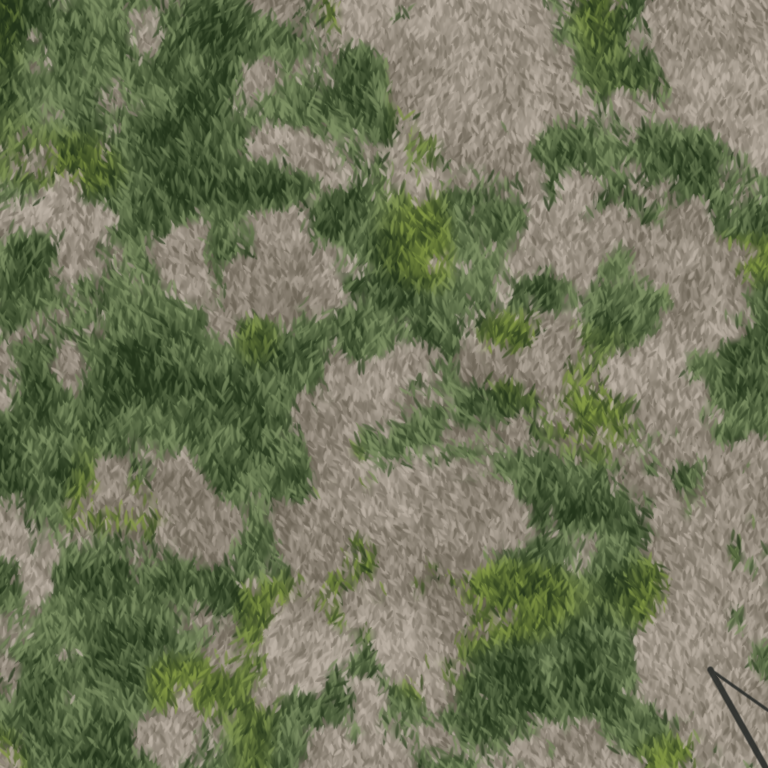
This texture is drawn by a WebGL 1 fragment shader. Its source:

```glsl
precision highp float;
// Patchy lawn seen from above: ragged green tufts over dry straw and bare soil.
uniform vec2 u_resolution;

const vec3 SOIL = vec3(0.42, 0.39, 0.335);
const vec3 STRAW = vec3(0.735, 0.695, 0.645);
const vec3 GRASS_DEEP = vec3(0.14, 0.205, 0.105);
const vec3 GRASS_LIGHT = vec3(0.49, 0.56, 0.385);
const vec3 GRASS_LIME = vec3(0.52, 0.60, 0.27);
const vec3 TWIG = vec3(0.16, 0.17, 0.16);

const float CELLS = 72.0;          // blade cells across the canvas
const int LAYERS = 4;              // overlapping blade layers
const float GRASS_LENGTH = 0.0125; // half lengths and half widths
const float STRAW_LENGTH = 0.0085;
const float BLADE_WIDTH = 0.0027;
const float SOFTNESS = 0.0022;
const float OPACITY = 0.78;
const float COVER_LOW = 0.455;     // patch values where grass starts and closes
const float COVER_HIGH = 0.575;
const float LEFT_BIAS = 0.13;      // denser growth towards the left

float hash(vec2 p) {
  vec3 q = fract(vec3(p.xyx) * 0.1031);
  q += dot(q, q.yzx + 33.33);
  return fract((q.x + q.y) * q.z);
}

vec2 hash2(vec2 p) {
  return vec2(hash(p), hash(p + 71.7));
}

float noise(vec2 p) {
  vec2 i = floor(p), f = fract(p);
  f = f * f * (3.0 - 2.0 * f);
  i += 200.0;
  return mix(mix(hash(i), hash(i + vec2(1.0, 0.0)), f.x),
             mix(hash(i + vec2(0.0, 1.0)), hash(i + 1.0), f.x), f.y);
}

// Growth density: broad drifts, tufts and ragged fringes
float patchField(vec2 p) {
  float n = 0.28 * noise(p * 4.0 + 3.1);
  n += 0.37 * noise(p * mat2(0.8, 0.6, -0.6, 0.8) * 10.0 + 17.0);
  n += 0.23 * noise(p * 21.0 + 41.0);
  n += 0.12 * noise(p * 46.0 + 9.0);
  return n - LEFT_BIAS * (p.x - 0.5);
}

vec3 strawColor(vec2 p, float shade) {
  float drift = noise(p * 8.0 + 60.0) - 0.5 + 0.7 * (noise(p * 30.0 + 5.0) - 0.5);
  return mix(SOIL, STRAW, clamp(shade + 0.45 * drift, 0.0, 1.0));
}

vec3 grassColor(vec2 p, float shade, float density) {
  float lime = smoothstep(0.66, 0.86, noise(p * 9.0 + 90.0));
  float core = smoothstep(COVER_HIGH - 0.03, COVER_HIGH + 0.14, density);
  float tone = shade + 0.5 * (noise(p * 24.0 + 30.0) - 0.5) + 0.12 - 0.22 * core;
  return mix(GRASS_DEEP, mix(GRASS_LIGHT, GRASS_LIME, lime), clamp(tone, 0.0, 1.0));
}

// Paint one jittered blade over the color below it
vec3 paintBlade(vec3 color, vec2 p, vec2 cell, float layer) {
  vec2 key = cell + 131.0 * (layer + 1.0);
  vec2 root = (cell + hash2(key)) / CELLS;
  vec2 rnd = hash2(key + 19.3);
  float density = patchField(root);
  float cover = smoothstep(COVER_LOW, COVER_HIGH, density);
  float green = step(hash(key + 47.1), cover);

  float lean = 1.5 * (rnd.x - 0.5) + 1.1 * (noise(root * 7.0 + 12.0) - 0.5);
  vec2 along = vec2(sin(lean), cos(lean));
  vec2 d = p - root;
  float t = dot(d, along) / mix(STRAW_LENGTH, GRASS_LENGTH, green);
  float side = abs(dot(d, vec2(along.y, -along.x)));
  float width = BLADE_WIDTH * (1.0 - t * t);
  float mask = 1.0 - smoothstep(width - SOFTNESS, width + 0.5 * SOFTNESS, side);
  mask *= 1.0 - smoothstep(0.7, 1.0, abs(t));

  vec3 blade = mix(strawColor(root, rnd.y),
                   grassColor(root, rnd.y + 0.12 * t, density), green);
  return mix(color, blade, OPACITY * mask);
}

float segmentDistance(vec2 p, vec2 a, vec2 b) {
  vec2 ab = b - a;
  return length(p - a - ab * clamp(dot(p - a, ab) / dot(ab, ab), 0.0, 1.0));
}

void main() {
  vec2 p = gl_FragCoord.xy / min(u_resolution.x, u_resolution.y);

  // Ground and shaded undergrowth
  float density = patchField(p);
  float cover = smoothstep(COVER_LOW, COVER_HIGH, density);
  float grain = noise(p * vec2(190.0, 110.0));
  vec3 color = mix(strawColor(p, 0.2 + 0.6 * grain),
                   grassColor(p, 0.1 + 0.5 * grain, density), cover);

  // Overlapping blades, nearer rows last
  vec2 home = floor(p * CELLS);
  for (int layer = 0; layer < LAYERS; layer++) {
    for (int row = 1; row >= -1; row--) {
      for (int col = -1; col <= 1; col++) {
        color = paintBlade(color, p, home + vec2(float(col), float(row)), float(layer));
      }
    }
  }

  // Forked dark twig in the lower right corner
  vec2 fork = vec2(0.925, 0.128);
  float twig = min(segmentDistance(p, fork, vec2(1.0, -0.005)) - 0.0035,
                   segmentDistance(p, fork, vec2(1.01, 0.068)) - 0.0015);
  color = mix(color, TWIG, 0.9 * (1.0 - smoothstep(-0.001, 0.002, twig)));
  gl_FragColor = vec4(color, 1.0);
}
```
